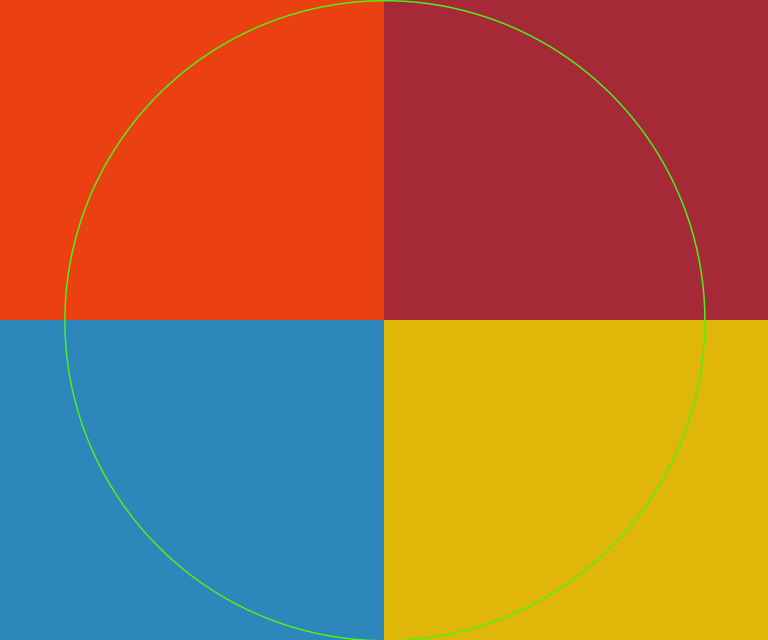
Give the GLSL for this background, as a WebGL 1 fragment shader.

```glsl
precision highp float;
// Four flat colour quadrants crossed by a thin green circle.

uniform vec2 u_resolution;

const vec3 ORANGE  = vec3(0.922, 0.251, 0.067);
const vec3 CRIMSON = vec3(0.647, 0.161, 0.216);
const vec3 BLUE    = vec3(0.180, 0.529, 0.729);
const vec3 YELLOW  = vec3(0.878, 0.718, 0.035);
const vec3 GREEN   = vec3(0.300, 0.950, 0.080);

// Lengths are fractions of the canvas height, measured from its middle.
const vec2  RING_CENTER = vec2(0.0014, -0.0011);
const float RING_RADIUS = 0.5;
const float RING_WIDTH  = 0.0023;

// Coverage of the positive side of a signed distance, one pixel soft.
float coverage(float dist, float pixel) {
    return clamp(dist / pixel + 0.5, 0.0, 1.0);
}

void main() {
    float pixel = 1.0 / u_resolution.y;
    vec2 p = (gl_FragCoord.xy - 0.5 * u_resolution) * pixel;

    // Quadrants
    float right = coverage(p.x, pixel);
    float upper = coverage(p.y, pixel);
    vec3 color = mix(mix(BLUE, YELLOW, right), mix(ORANGE, CRIMSON, right), upper);

    // Circle outline
    float ringDist = abs(length(p - RING_CENTER) - RING_RADIUS);
    color = mix(color, GREEN, coverage(0.5 * RING_WIDTH - ringDist, pixel));

    gl_FragColor = vec4(color, 1.0);
}
```
